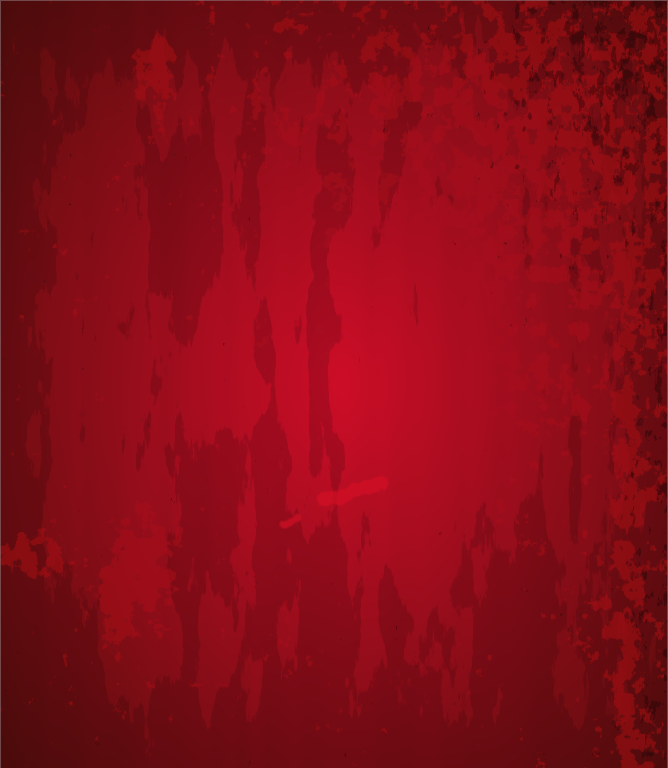
Reproduce this background procedurally as a WebGL 1 fragment shader.

```glsl
precision highp float;
// Weathered crimson wall: an elliptical glow fading to dark borders.
// Soft ellipses and border ramps are broken up by vertically stretched
// noise to give dark runs, red flecks, black grain and a brushed smear.

uniform vec2 u_resolution;

const vec2 EXTENT = vec2(0.871, 1.0);       // working space, height = 1
const vec2 GLOW_CENTER = vec2(0.445, 0.50);
const vec2 GLOW_RADIUS = vec2(0.435, 0.56);
const float GLOW_FALLOFF = 0.77;
const vec3 SHADOW = vec3(0.36, 0.05, 0.052);
const vec3 GLOW = vec3(0.80, 0.05, 0.155);
const vec3 FLECK = vec3(0.66, 0.055, 0.07);
const vec3 SMEAR = vec3(0.84, 0.06, 0.14);
const vec3 RIM = vec3(0.55, 0.45, 0.46);
const float STAIN_SHADE = 0.86;
const float GRAIN_SHADE = 0.70;
const float RIM_WIDTH = 0.0015;

float hash(vec2 p) {
  return fract(sin(dot(p, vec2(127.1, 311.7))) * 43758.5453);
}

float noise(vec2 p) {
  vec2 i = floor(p);
  vec2 f = fract(p);
  f = f * f * (3.0 - 2.0 * f);
  return mix(mix(hash(i), hash(i + vec2(1.0, 0.0)), f.x),
             mix(hash(i + vec2(0.0, 1.0)), hash(i + 1.0), f.x), f.y);
}

float fbm(vec2 p) {
  float sum = 0.0;
  float amp = 0.5;
  for (int i = 0; i < 5; i++) {
    sum += amp * noise(p);
    p = p * 2.03 + 17.3;
    amp *= 0.55;
  }
  return sum / 1.055;
}

// One at the centre, zero on the ellipse, negative outside
float blob(vec2 p, vec2 center, vec2 radius) {
  return 1.0 - length((p - center) / radius);
}

float segment(vec2 p, vec2 a, vec2 b) {
  vec2 d = b - a;
  return length(p - a - d * clamp(dot(p - a, d) / dot(d, d), 0.0, 1.0));
}

// Long dark runs, upper ones first
float stainField(vec2 p) {
  float f = blob(p, vec2(0.241, 0.72), vec2(0.070, 0.110));
  f = max(f, blob(p, vec2(0.329, 0.74), vec2(0.014, 0.11)));
  f = max(f, blob(p, vec2(0.436, 0.745), vec2(0.027, 0.075)));
  f = max(f, blob(p, vec2(0.512 + 0.2 * (p.y - 0.8), 0.79), vec2(0.020, 0.12)));
  f = max(f, blob(p, vec2(0.341, 0.545), vec2(0.014, 0.05)));
  f = max(f, blob(p, vec2(0.410, 0.48), vec2(0.020, 0.20)));
  f = max(f, blob(p, vec2(0.260, 0.32), vec2(0.044, 0.13)));
  f = max(f, blob(p, vec2(0.345, 0.31), vec2(0.023, 0.15)));
  f = max(f, blob(p, vec2(0.427, 0.24), vec2(0.044, 0.17)));
  f = max(f, blob(p, vec2(0.512, 0.205), vec2(0.018, 0.06)));
  f = max(f, blob(p, vec2(0.670, 0.17), vec2(0.080, 0.15)));
  f = max(f, blob(p, vec2(0.752, 0.41), vec2(0.013, 0.06)));
  // Ragged borders
  float finger = noise(vec2(p.x * 16.0, 3.0)) - 0.5;
  float left = 0.07 + 0.06 * smoothstep(0.35, 0.1, p.y);
  f = max(f, (left - p.x) / 0.07);
  f = max(f, (p.x - 0.80) / 0.10);
  f = max(f, (0.12 + 0.10 * finger - p.y) / 0.09);
  f = max(f, (p.y - 0.91 + 0.05 * finger) / 0.08);
  return clamp(f, -0.65, 1.0);
}

float fleckField(vec2 p) {
  float f = blob(p, vec2(0.18 + 0.25 * (p.y - 0.25), 0.245), vec2(0.050, 0.095));
  f = max(f, blob(p, vec2(0.055, 0.28), vec2(0.05, 0.025)));
  f = max(f, blob(p, vec2(0.20, 0.90), vec2(0.03, 0.05)));
  f = max(f, 0.45 * blob(p, vec2(0.70, 0.82), vec2(0.24, 0.28)));
  f = max(f, 0.3 - abs(p.x - 0.82) / 0.10);
  return clamp(f, -0.5, 0.5);
}

void main() {
  vec2 p = gl_FragCoord.xy / u_resolution * EXTENT;
  float streak = fbm(p * vec2(48.0, 12.0));
  float speck = fbm(p * vec2(72.0, 56.0) + 41.0);
  float grit = fbm(p * vec2(120.0, 60.0) + 83.0);

  // Glow with faint vertical banding
  float level = 1.0 - GLOW_FALLOFF * length((p - GLOW_CENTER) / GLOW_RADIUS);
  level += 0.05 * (noise(vec2(p.x * 60.0, p.y * 3.0)) - 0.5);
  vec3 color = mix(SHADOW, GLOW, clamp(level, -0.05, 1.0));

  // Dark runs
  float stain = smoothstep(-0.05, 0.05, stainField(p) * 0.6 + (streak - 0.5) * 1.6);
  color *= mix(1.0, STAIN_SHADE, stain);

  // Red flecks and black grain, densest at the upper right
  float fleck = smoothstep(-0.06, 0.08, fleckField(p) * 0.6 + (speck - 0.57) * 1.5);
  color = mix(color, max(color, FLECK), 0.55 * fleck);
  float corner = smoothstep(0.42, 0.85, p.x) * smoothstep(0.50, 0.95, p.y);
  float wear = max(corner, 0.75 * smoothstep(0.76, 0.871, p.x));
  float grain = smoothstep(0.0, 0.10, grit - mix(0.80, 0.50, wear));
  color *= mix(1.0, GRAIN_SHADE, grain);

  // Brushed smear with a small broken tail
  float smear = segment(p, vec2(0.422, 0.347), vec2(0.497, 0.372)) - 0.009;
  smear = min(smear, segment(p, vec2(0.370, 0.316), vec2(0.388, 0.325)) - 0.004);
  smear += 0.012 * (speck - 0.5);
  color = mix(color, SMEAR, 0.65 * smoothstep(0.002, -0.002, smear));

  // Thin pale rim on the top and sides
  float rim = min(EXTENT.y - p.y, min(p.x, EXTENT.x - p.x));
  color = mix(color, RIM, 0.6 * (1.0 - smoothstep(0.5, 1.2, rim / RIM_WIDTH)));
  gl_FragColor = vec4(color, 1.0);
}
```
